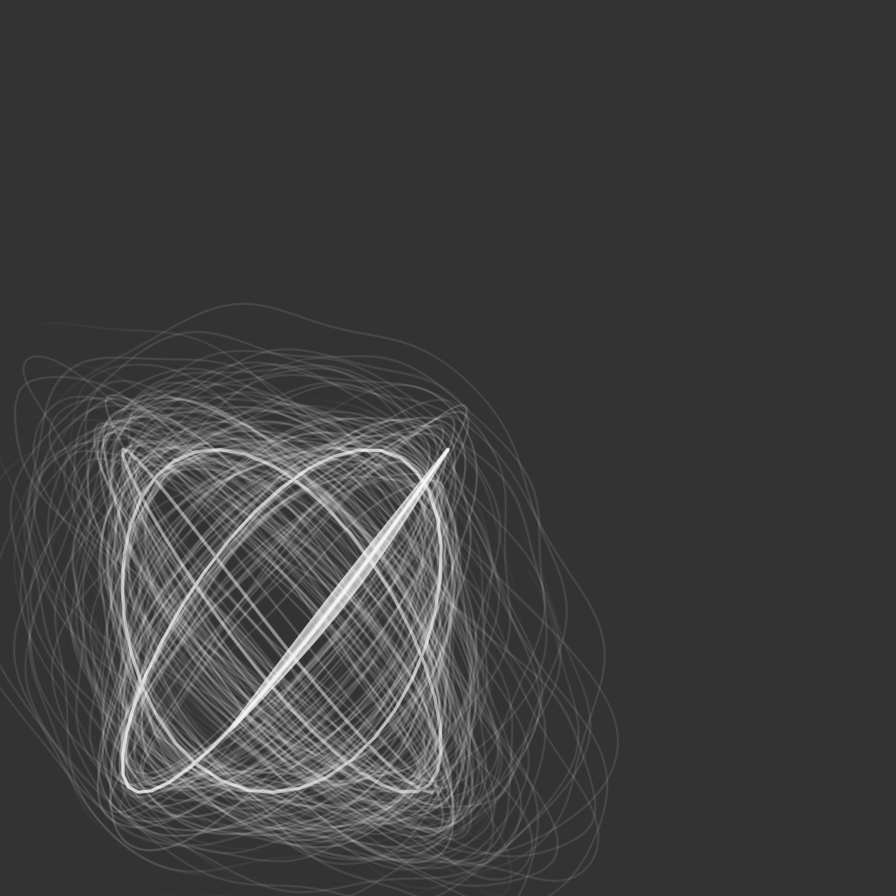
Give the GLSL for this background, as a three.js fragment shader.

```glsl
// Draws a tangle of fine pale oscillating orbits with a bright tapered beam on charcoal.
varying vec2 vUv;

const float PI = 3.14159;
const vec3 CHARCOAL = vec3(0.2);
const vec3 THREAD = vec3(0.98);
const vec2 CENTER = vec2(0.3145, 0.307);
const vec2 REACH = vec2(0.1855, 0.1915);
const int PATH_STEPS = 110;
const int TIGHT_ORBITS = 110;
const int LOOSE_ORBITS = 85;

float hash(vec2 p) {
  return fract(sin(dot(p, vec2(12.9898, 78.233))) * 43758.5453);
}

float stroke(float dist, float halfWidth) {
  return 1.0 - smoothstep(halfWidth - 0.0008, halfWidth + 0.0010, dist);
}

float segmentDistance(vec2 p, vec2 a, vec2 b) {
  vec2 pa = p - a;
  vec2 ba = b - a;
  return length(pa - ba * clamp(dot(pa, ba) / dot(ba, ba), 0.0, 1.0));
}

// Approximate distance to the ellipse (cos t, cos(t + phase)) scaled by radii
float orbitDistance(vec2 p, vec2 radii, float phase) {
  vec2 q = p / radii;
  float c = cos(phase);
  float s = sin(phase);
  float field = dot(q, q) - 2.0 * c * q.x * q.y - s * s;
  vec2 slope = 2.0 * (q - c * q.yx) / radii;
  return abs(field) / max(length(slope), 0.01);
}

// Point on a path whose two axes slowly fall out of step
vec2 pathPoint(float t, float drift) {
  float shrink = 1.0 - 0.04 * smoothstep(0.0, 3.0, t);
  return CENTER + REACH * vec2(shrink * cos(t * (1.0 - drift)), cos(t));
}

// Faceted bright path, fading as it goes
float brightPath(vec2 p, float drift, float halfWidth) {
  float light = 0.0;
  vec2 a = pathPoint(0.0, drift);
  for (int i = 1; i <= PATH_STEPS; i++) {
    float t = 0.2 * float(i);
    vec2 b = pathPoint(t, drift);
    float fade = mix(0.8, 0.45, t / 22.0);
    light = max(light, fade * stroke(segmentDistance(p, a, b), halfWidth));
    a = b;
  }
  return light;
}

// One faint wobbling orbit, drawn over part of its turn
float faintOrbit(vec2 p, float seed, vec2 radii, float phase, float spread) {
  vec2 jitter = vec2(hash(vec2(seed, 5.1)), hash(vec2(seed, 6.3))) - 0.5;
  vec2 q = p - CENTER - spread * jitter;
  q += 0.12 * spread * sin(q.yx * 28.0 + seed * vec2(2.3, 3.7));
  float turn = 2.0 * PI * hash(vec2(seed, 7.9));
  float arc = dot(q / radii, vec2(cos(turn), sin(turn)));
  return stroke(orbitDistance(q, radii, phase), 0.0011) * smoothstep(-0.8, 0.1, arc);
}

// Dense inner weave
float tightWeave(vec2 p) {
  float clear = 1.0;
  for (int i = 0; i < TIGHT_ORBITS; i++) {
    float seed = float(i) + 1.0;
    float size = hash(vec2(seed, 1.7));
    vec2 radii = REACH * (0.9 + vec2(0.2, 0.42) * size * size);
    float phase = mix(0.25, 2.95, hash(vec2(seed, 2.9)));
    clear *= 1.0 - 0.17 * faintOrbit(p, seed, radii, phase, 0.035);
  }
  return 1.0 - clear;
}

// Sparse outer threads, leaning to the upper left and lower right
float looseWeave(vec2 p) {
  float clear = 1.0;
  for (int i = 0; i < LOOSE_ORBITS; i++) {
    float seed = float(i) + 201.0;
    float size = hash(vec2(seed, 1.7));
    float sizeY = mix(size, hash(vec2(seed, 3.3)), 0.5);
    vec2 radii = REACH * (1.08 + vec2(0.80, 0.72) * vec2(size * size, sizeY * sizeY));
    float phase = mix(1.2, 2.8, hash(vec2(seed, 2.9)));
    clear *= 1.0 - 0.10 * faintOrbit(p, seed, radii, phase, 0.07);
  }
  return 1.0 - clear;
}

// Slightly bowed lens of fibres between two points
float taperedBeam(vec2 p, vec2 tip, vec2 tail) {
  vec2 axis = tail - tip;
  vec2 dir = normalize(axis);
  float along = dot(p - tip, dir) / length(axis);
  float swell = sin(PI * clamp(along, 0.0, 1.0));
  float side = dot(p - tip, vec2(-dir.y, dir.x)) - 0.006 * swell;
  float halfWidth = 0.0018 + 0.0085 * swell;
  float ends = smoothstep(-0.004, 0.004, along) * (1.0 - smoothstep(0.97, 1.0, along));
  float fibres = 0.70 + 0.10 * cos(side / halfWidth * 2.0 * PI);
  return stroke(abs(side), halfWidth) * ends * fibres;
}

void main() {
  vec3 color = CHARCOAL;
  color = mix(color, THREAD, looseWeave(vUv));
  color = mix(color, THREAD, tightWeave(vUv));
  color = mix(color, THREAD, 0.4 * brightPath(vUv, 0.152, 0.0012));
  color = mix(color, THREAD, brightPath(vUv, 0.159, 0.0017));
  color = mix(color, THREAD, taperedBeam(vUv, vec2(0.5, 0.4985), vec2(0.254, 0.182)));
  gl_FragColor = vec4(color, 1.0);
}
```
